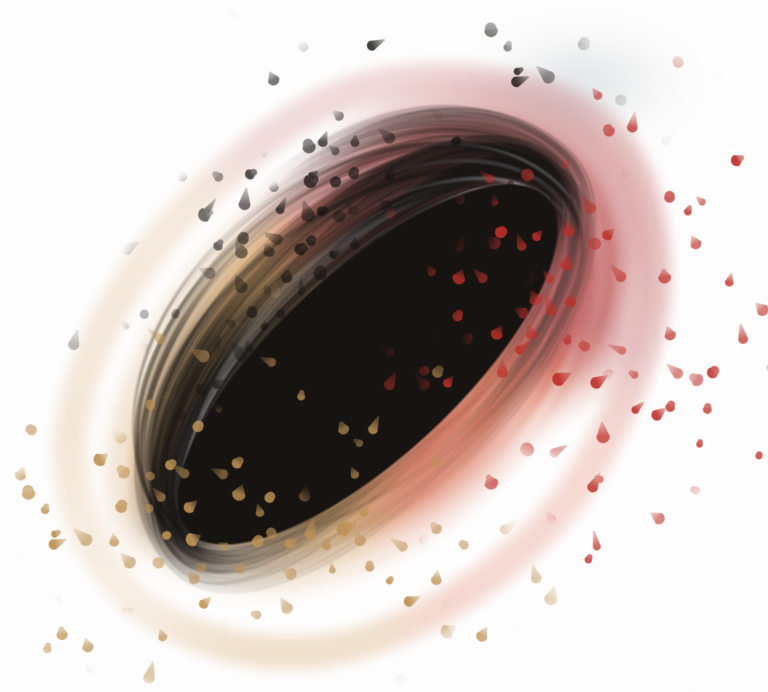
Give the GLSL for this background, as a WebGL 2 fragment shader.

```glsl
#version 300 es
precision highp float;
// Tilted black oval wrapped in brushed ink, a tan-to-rose glow and flying paint drops.
uniform vec2 u_resolution;
out vec4 outColor;

const vec3 PAPER = vec3(0.996, 0.994, 0.993);
const vec3 INK = vec3(0.085, 0.076, 0.068);
const vec3 TAN = vec3(0.84, 0.65, 0.42);
const vec3 CORAL = vec3(0.87, 0.49, 0.39);
const vec3 ROSE = vec3(0.76, 0.40, 0.40);
const vec3 RED_DROP = vec3(0.74, 0.19, 0.16);
const vec3 TAN_DROP = vec3(0.74, 0.57, 0.33);
const vec3 MIST = vec3(0.62, 0.65, 0.68);

const vec2 CENTER = vec2(0.530, 0.473);
const float TILT = 0.75;
const vec2 CORE = vec2(0.353, 0.132);
const vec2 GLOW = vec2(0.476, 0.300);
const vec2 HALO = vec2(0.483, 0.346);
const int STROKES = 48;
const float CELL = 0.050;

float hash(vec2 p) {
  vec3 v = fract(vec3(p.xyx) * 0.1031);
  v += dot(v, v.yzx + 33.33);
  return fract((v.x + v.y) * v.z);
}

float noise(vec2 p) {
  vec2 i = floor(p), f = fract(p);
  f = f * f * (3.0 - 2.0 * f);
  vec2 e = vec2(1.0, 0.0);
  return mix(mix(hash(i), hash(i + e), f.x),
             mix(hash(i + e.yx), hash(i + e.xx), f.x), f.y);
}

// Coordinates in axes turned counterclockwise by a
vec2 toAxes(vec2 p, float a) {
  return vec2(cos(a) * p.x + sin(a) * p.y, cos(a) * p.y - sin(a) * p.x);
}

// Approximate signed distance to an ellipse
float ellipse(vec2 q, vec2 radii) {
  float k = length(q / radii);
  return (k - 1.0) * k / max(length(q / (radii * radii)), 0.001);
}

float bell(vec2 p, vec2 spread) {
  p /= spread;
  return exp(-dot(p, p));
}

// Brushed arcs, spread wide on the upper side and tight below
vec3 brushArcs(vec3 col, vec2 q, float px) {
  float upper = smoothstep(-0.10, 0.06, q.y);
  float ends = mix(0.50, 1.0, smoothstep(0.02, 0.22, abs(q.x)));
  for (int i = 0; i < STROKES; i++) {
    float n = float(i);
    float h = hash(vec2(n, 3.1)), g = hash(vec2(n, 17.7)), w = hash(vec2(n, 41.3));
    vec2 s = toAxes(q, (g - 0.5) * 0.18) + 0.02 * (vec2(w, h) - 0.5);
    float t = pow((n + h) / float(STROKES), 1.2);
    vec2 radii = vec2(mix(0.330, 0.405, mix(g, t, 0.6)),
                      s.y > 0.0 ? mix(0.125, 0.290, t) : mix(0.115, 0.195, t));
    vec2 ray = normalize(s / radii);
    float phase = 1.6 + (w - 0.5) * 4.8;
    float gate = smoothstep(-0.30, 0.65, dot(ray, vec2(cos(phase), sin(phase))));
    float width = mix(0.002, 0.022, g * g) * mix(0.30, 1.0, gate);
    float band = 1.0 - smoothstep(width - px, width + px + 0.002, abs(ellipse(s, radii)));
    float fibre = 0.55 + 0.7 * noise(vec2(ray.x * 2.0 + n, length(s / radii) * 90.0));
    float alpha = band * gate * ends * fibre * mix(0.32, 1.0, upper) * mix(0.50, 0.27, t);
    vec3 tone = i % 9 == 4 ? MIST : INK;
    col = mix(col, tone, clamp(alpha, 0.0, 0.9));
  }
  return col;
}

// Two jittered grids of round drops with fading tails; returns coverage
float drops(vec2 p, float density, float seed, float px) {
  float cover = 0.0;
  for (int k = 0; k < 2; k++) {
    float layer = seed + float(k) * 9.0;
    vec2 g = p / CELL + layer * 0.37;
    vec2 id = floor(g) + layer * 13.0;
    float a = hash(id), b = hash(id + 5.3), c = hash(id + 11.9);
    vec2 v = (fract(g) - vec2(0.30 + 0.4 * a, 0.25 + 0.25 * b)) * CELL;
    float lean = (c - 0.5) * 2.4;
    vec2 dir = vec2(sin(lean), cos(lean));
    float size = mix(0.0045, 0.0108, 0.6 * b + 0.4 * a);
    float tail = 0.022 * pow(fract(a * 7.0 + b), 1.5) + 0.001;
    float h = clamp(dot(v, dir) / tail, 0.0, 1.0);
    float d = length(v - dir * tail * h) - size * (1.0 - 0.8 * h * smoothstep(0.0, 0.012, tail));
    float shape = (1.0 - smoothstep(-px, px, d)) * (1.0 - 0.6 * h * smoothstep(0.0, 0.012, tail));
    float shown = smoothstep(0.0, 0.10, density - hash(id + 23.1));
    cover = max(cover, shape * shown * mix(0.55, 0.95, c));
  }
  return cover;
}

void main() {
  vec2 p = gl_FragCoord.xy / u_resolution.y;
  p.x += 0.5 * (1.108 - u_resolution.x / u_resolution.y);
  float px = 1.0 / u_resolution.y;
  vec2 q = toAxes(p - CENTER, TILT);
  vec2 ray = normalize(q / GLOW + 0.0001);

  // Hue runs along the long axis, lagging on the upper side
  vec3 hue = mix(TAN, CORAL, smoothstep(-0.15, 0.05, q.x - 0.5 * q.y));
  hue = mix(hue, ROSE, smoothstep(0.05, 0.23, q.x + 0.3 * q.y));

  // Pale outer halo, dense glow and mist
  vec3 col = PAPER;
  float haloDist = ellipse(q, HALO) + 0.03 * (noise(ray * 2.0 + 7.0) - 0.5);
  float haloFade = 0.12 + 0.22 * noise(ray * 1.5 + 3.0);
  col = mix(col, hue, haloFade * (1.0 - smoothstep(0.006, 0.042, abs(haloDist))));
  float r = length(q / GLOW);
  float right = smoothstep(0.08, 0.30, q.x);
  float upper = smoothstep(-0.08, 0.10, q.y);
  float inner = mix(mix(0.54, 0.66, upper), 0.78, right);
  float outer = mix(mix(0.92, 1.02, upper), 1.12, right);
  float streak = 0.8 + 0.3 * noise(vec2(ray.x * 2.5, r * 24.0));
  float glow = 1.0 - smoothstep(inner, outer, r);
  col = mix(col, hue, clamp(glow * streak, 0.0, 0.95));
  col = mix(col, MIST, 0.25 * bell(p - vec2(0.84, 0.88), vec2(0.10, 0.06)));

  // Ink veil, arcs and solid core
  float coreDist = ellipse(q, CORE);
  float veil = 1.0 - smoothstep(0.0, 0.075, coreDist);
  col = mix(col, INK, 0.5 * veil * smoothstep(-0.03, 0.08, q.y + 0.05 * abs(q.x)));
  col = brushArcs(col, q, px);
  col = mix(col, INK, 1.0 - smoothstep(-px, px + 0.002, coreDist));

  // Scattered drops
  float inkDensity = 0.50 * bell(q - vec2(0.10, 0.20), vec2(0.38, 0.17));
  inkDensity += 0.50 * bell(p - vec2(0.36, 0.57), vec2(0.13, 0.13));
  float redDensity = 0.60 * bell(p - vec2(0.88, 0.56), vec2(0.22, 0.27));
  float tanDensity = 0.62 * bell(p - vec2(0.32, 0.25), vec2(0.33, 0.20));
  float inkStrength = mix(0.35, 0.85, smoothstep(0.15, 0.42, p.x));
  col = mix(col, INK, inkStrength * drops(p, inkDensity, 1.0, px));
  col = mix(col, TAN_DROP, drops(p, tanDensity, 2.0, px));
  col = mix(col, RED_DROP, drops(p, redDensity, 3.0, px));

  outColor = vec4(col, 1.0);
}
```
